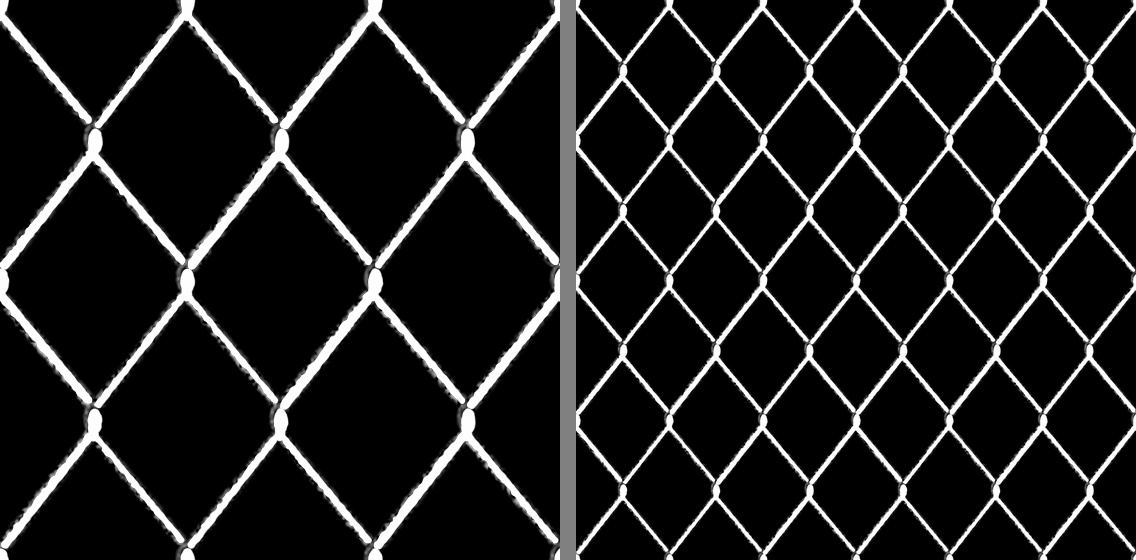
Left, the tile; right, the same tile 2 across and 2 down.
A Shadertoy shader for this pattern:

```glsl
// Tiling chain-link fence: white diamond wire mesh with twisted knots and rough edges on black.

const vec2  REPEATS     = vec2(3.0, 2.0);  // diamonds across and down
const float UNIT        = 1.0 / 768.0;     // design unit used by the sizes below
const float RISING_R    = 6.0 * UNIT;      // half width of the "/" wires
const float FALLING_R   = 5.2 * UNIT;      // half width of the other wires
const float WIDTH_VARY  = 1.0 * UNIT;      // change of half width between wires
const float ROUGHNESS   = 2.6 * UNIT;      // depth of the edge wear
const float FRINGE      = 6.5 * UNIT;      // reach of the grey fringe
const float FRINGE_GREY = 0.62;
const float HOOK_GREY   = 0.36;
const float GRAIN       = 144.0;           // wear cells across the canvas
const vec3  BACKGROUND  = vec3(0.0);
const vec3  WIRE        = vec3(0.995);

float hash(vec2 p) {
    return fract(sin(dot(p, vec2(12.9898, 78.233))) * 43758.5453);
}

// Value noise that wraps after a whole number of cells
float wrapNoise(vec2 uv, float cells) {
    vec2 p = uv * cells;
    vec2 i = floor(p);
    vec2 f = fract(p);
    f = f * f * (3.0 - 2.0 * f);
    vec2 a = mod(i, cells);
    vec2 b = mod(i + 1.0, cells);
    return mix(mix(hash(a), hash(vec2(b.x, a.y)), f.x),
               mix(hash(vec2(a.x, b.y)), hash(b), f.x), f.y);
}

// x: distance to the segment, y: side of it (negative on the left of a descending wire)
vec2 segment(vec2 p, vec2 a, vec2 b) {
    vec2 ab = b - a;
    vec2 ap = p - a;
    float t = clamp(dot(ap, ab) / dot(ab, ab), 0.0, 1.0);
    return vec2(length(ap - ab * t), (ab.x * ap.y - ab.y * ap.x) / length(ab));
}

float ellipse(vec2 p, vec2 r) {
    float k = length(p / r);
    return k * (k - 1.0) / max(length(p / (r * r)), 0.001);
}

float cover(float d, float soft) {
    return 1.0 - smoothstep(-soft, soft, d);
}

// Solid wire with a worn edge and a broken fringe, heavier on its left
float wire(vec2 p, vec2 a, vec2 b, float radius, float seed, vec2 wear, float soft) {
    vec2 s = segment(p, a, b);
    float left = 1.0 - smoothstep(-radius, radius, s.y);
    float d = s.x - radius - (seed - 0.5) * 2.0 * WIDTH_VARY;
    d += (wear.x - 0.5) * ROUGHNESS * mix(0.5, 1.3, left);
    float strength = mix(0.45, 1.0, left) * mix(0.7, 1.2, fract(seed * 7.3));
    float fringe = (1.0 - smoothstep(0.0, FRINGE, d)) * smoothstep(0.1, 0.8, wear.y);
    return max(cover(d, soft), fringe * strength * FRINGE_GREY);
}

// Bright bead, its neck, and the grey hook passing behind on the left
float knot(vec2 p, float seed, vec2 wear, float soft) {
    vec2 q = p - vec2(seed - 0.5, 0.0) * 2.0 * UNIT;
    float rough = (wear.x - 0.5) * ROUGHNESS * 0.5;
    float bead = ellipse(q - vec2(2.0, -2.0) * UNIT, vec2(10.0, 18.0) * UNIT);
    float neck = segment(p, vec2(0.0, -10.0) * UNIT, vec2(0.0, -22.0) * UNIT).x - 7.5 * UNIT;
    float white = cover(min(bead, neck) + rough, soft);
    float ring = abs(ellipse(q - vec2(0.0, 3.0) * UNIT, vec2(10.5, 18.0) * UNIT));
    float leftHalf = 1.0 - smoothstep(0.0, 8.0 * UNIT, q.x);
    float hook = cover(ring - 3.0 * UNIT + rough, 2.0 * soft) * leftHalf;
    return max(white, hook * HOOK_GREY * mix(0.6, 1.5, wear.y));
}

void mainImage(out vec4 fragColor, in vec2 fragCoord) {
    vec2 uv = fragCoord / iResolution.xy;
    float soft = max(0.9 / min(iResolution.x, iResolution.y), 1.1 * UNIT);
    vec2 wear = vec2(wrapNoise(uv, GRAIN), wrapNoise(uv + 0.37, GRAIN * 1.25));

    // Knots sit on staggered rows, two rows per diamond
    float rows = 2.0 * REPEATS.y;
    vec2 halfCell = 0.5 / REPEATS;
    float baseRow = floor(uv.y * rows);
    float light = 0.0;

    for (int j = 0; j < 2; j++) {
        float row = baseRow + float(j);
        float stagger = 0.5 * mod(row, 2.0);
        float baseColumn = floor(uv.x * REPEATS.x - stagger);
        for (int i = 0; i < 2; i++) {
            float column = baseColumn + float(i);
            vec2 p = uv - vec2((column + stagger) / REPEATS.x, row / rows);
            vec2 id = mod(vec2(column, row), vec2(REPEATS.x, rows));
            float seedA = hash(id + 3.1);
            float seedB = hash(id + 17.7);

            // Two wires descend from each knot to the row below
            vec2 lowerLeft = -halfCell + vec2(7.0, 21.0) * UNIT;
            vec2 lowerRight = vec2(halfCell.x, -halfCell.y) + vec2(-7.0, 27.0) * UNIT;
            light = max(light, wire(p, vec2(-3.0, -20.0) * UNIT, lowerLeft,
                                    RISING_R, seedA, wear, soft));
            light = max(light, wire(p, vec2(4.0, -24.0) * UNIT, lowerRight,
                                    FALLING_R, seedB, wear, soft));
            light = max(light, knot(p, seedA, wear, soft));
        }
    }
    fragColor = vec4(mix(BACKGROUND, WIRE, clamp(light, 0.0, 1.0)), 1.0);
}
```
